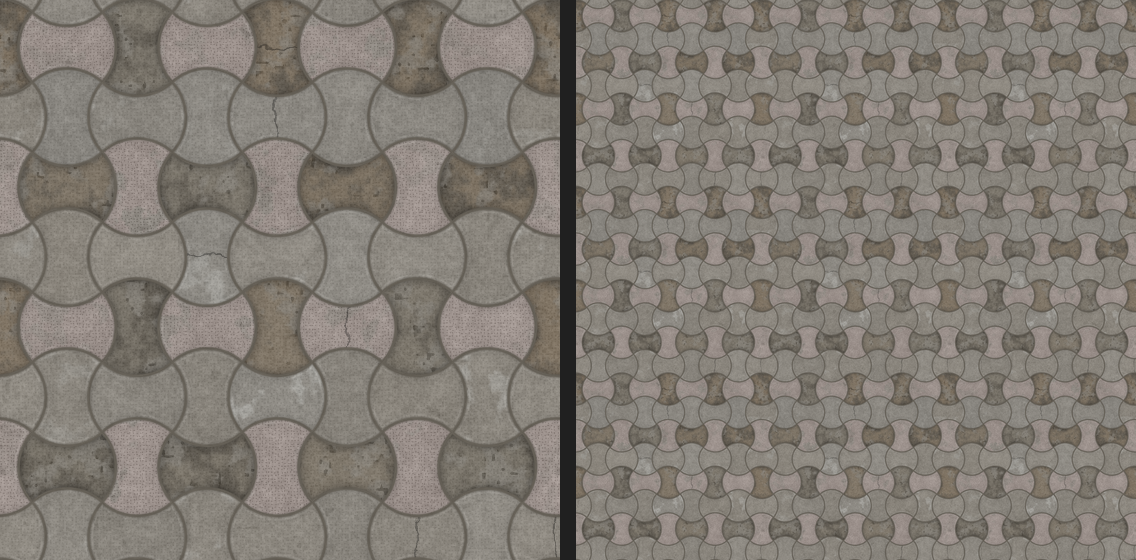
Left, the tile; right, the same tile 3 across and 3 down.
This texture is drawn by a three.js fragment shader. Its source:

```glsl
// Worn concrete paving of interlocking bone-shaped stones, 8 by 8 and tiling.
// Each stone is a square cell with two sides bulging out and two curving in;
// colour, stains and cracks come from noise seeded by the wrapped cell index.
varying vec2 vUv;

#define CELLS 8.0                   // stones across and down, a multiple of 4
#define OFFSET vec2(0.54, 0.174)    // shift of the grid, in cells
#define SAGITTA 0.195               // depth of the curved sides, in cells
#define JOINT 0.034                 // half width of the soft joint
#define GRAIN 0.07                  // strength of the fine grain
#define PORES 22.0                  // surface pores per cell
#define CRACKED 0.09                // share of stones with a crack
#define GREY vec3(0.555, 0.54, 0.512)
#define ROSE vec3(0.625, 0.582, 0.562)
#define EARTH vec3(0.515, 0.493, 0.452)
#define SOOT vec3(0.335, 0.315, 0.282)
#define CHALK vec3(0.67, 0.665, 0.645)

float hash(vec2 p) {
  vec3 h = fract(p.xyx * 0.1031);
  h += dot(h, h.yzx + 33.33);
  return fract((h.x + h.y) * h.z);
}

float noise(vec2 p) {
  vec2 i = floor(p), f = fract(p);
  f = f * f * (3.0 - 2.0 * f);
  return mix(mix(hash(i), hash(i + vec2(1.0, 0.0)), f.x),
             mix(hash(i + vec2(0.0, 1.0)), hash(i + 1.0), f.x), f.y);
}

float fbm(vec2 p) {
  float sum = 0.0, amp = 0.5;
  for (int i = 0; i < 5; i++) {
    sum += amp * noise(p);
    p = mat2(1.6, 1.2, -1.2, 1.6) * p + 7.3;
    amp *= 0.5;
  }
  return sum / 0.97;
}

// Distance inside a stone lying along x; negative outside
float stoneDepth(vec2 q) {
  float radius = (0.25 + SAGITTA * SAGITTA) / (2.0 * SAGITTA);
  q = abs(q);
  float bulge = radius - length(q - vec2(0.5 + SAGITTA - radius, 0.0));
  float waist = length(q - vec2(0.0, 0.5 - SAGITTA + radius)) - radius;
  return min(bulge, waist);
}

void main() {
  // Find the stone that holds this point
  vec2 p = vUv * CELLS + OFFSET;
  vec2 id = vec2(0.0), q = vec2(0.0);
  float depth = -9.0;
  for (int y = -1; y <= 1; y++) {
    for (int x = -1; x <= 1; x++) {
      vec2 cell = floor(p) + vec2(float(x), float(y));
      vec2 local = p - cell - 0.5;
      if (mod(cell.x + cell.y, 2.0) > 0.5) local = local.yx;
      float d = stoneDepth(local);
      if (d > depth) {
        depth = d;
        id = mod(cell, CELLS);
        q = local;
      }
    }
  }
  depth = max(depth, 0.0);

  // Random traits and noise fields of the stone
  float tone = hash(id + 11.0), warmth = hash(id + 29.0), wear = hash(id + 47.0);
  vec2 s = q + 3.0 + 20.0 * vec2(hash(id + 61.0), hash(id + 83.0));
  float cloud = fbm(s * 2.3);
  float patches = fbm(s * 3.6 + 31.0);
  float mottle = fbm(s * 9.0 + 57.0);

  // Grey rows alternate with rows of rose and dark stones
  float tinted = step(0.5, mod(id.y, 2.0));
  float rose = tinted * step(0.5, mod(id.x + 0.5 * (id.y + 1.0), 2.0));
  float dark = tinted - rose;

  vec3 grey = GREY + (tone - 0.5) * 0.035 + vec3(0.01, 0.0, -0.012) * (warmth - 0.4);
  float chalk = smoothstep(0.56, 0.74, patches) * smoothstep(0.55, 0.9, wear);
  grey = mix(grey, CHALK, 0.8 * chalk);

  float fog = smoothstep(0.54, 0.68, patches) * (0.25 + 0.6 * wear);
  vec3 pink = mix(ROSE + (tone - 0.5) * 0.02, GREY, fog);

  vec3 earth = mix(EARTH, vec3(0.53, 0.47, 0.395), 0.7 * smoothstep(0.5, 1.0, warmth));
  float soot = smoothstep(0.4, 0.72, 0.6 * cloud + 0.4 * mottle + (tone - 0.5) * 0.2);
  vec3 sooty = mix(earth, SOOT, 0.8 * soot);
  sooty = mix(sooty, GREY, 0.6 * smoothstep(0.54, 0.7, patches));

  vec3 color = mix(mix(grey, pink, rose), sooty, dark);

  // Clouding, grain, pores and dark specks
  color += (cloud - 0.5) * 0.07 + (mottle - 0.5) * 0.07;
  color += (noise(s * 38.0) - 0.5) * GRAIN;
  vec2 pit = s * PORES;
  vec2 jitter = vec2(hash(floor(pit)), hash(floor(pit) + 71.0)) - 0.5;
  float pore = 1.0 - smoothstep(0.1, 0.36, length(fract(pit) - 0.5 - 0.5 * jitter));
  color -= pore * mix(0.035, 0.085, rose);
  float speck = smoothstep(0.76, 0.9, noise(s * 15.0)) * smoothstep(0.48, 0.62, patches);
  color -= speck * (0.04 + 0.08 * dark);

  // Crack across the waist
  float crackPath = q.x + (fbm(s * 5.0) - 0.5) * 0.22;
  float crack = 1.0 - smoothstep(0.004, 0.02, abs(crackPath));
  color *= 1.0 - 0.3 * crack * step(hash(id + 97.0), CRACKED);

  // Grimy rounded edge with a worn light rim, then the joint
  float grime = exp(-depth * 17.0) * (0.12 + 0.2 * dark + 0.25 * max(cloud - 0.4, 0.0));
  color *= 1.0 - grime;
  float rim = smoothstep(0.025, 0.05, depth) * (1.0 - smoothstep(0.05, 0.08, depth));
  color += rim * (1.0 - dark) * 0.06 * smoothstep(0.35, 0.65, patches);
  vec3 jointColor = mix(SOOT, EARTH, 0.15 + 0.35 * mottle);
  color = mix(jointColor, color, smoothstep(0.006, JOINT, depth));

  gl_FragColor = vec4(color, 1.0);
}
```
